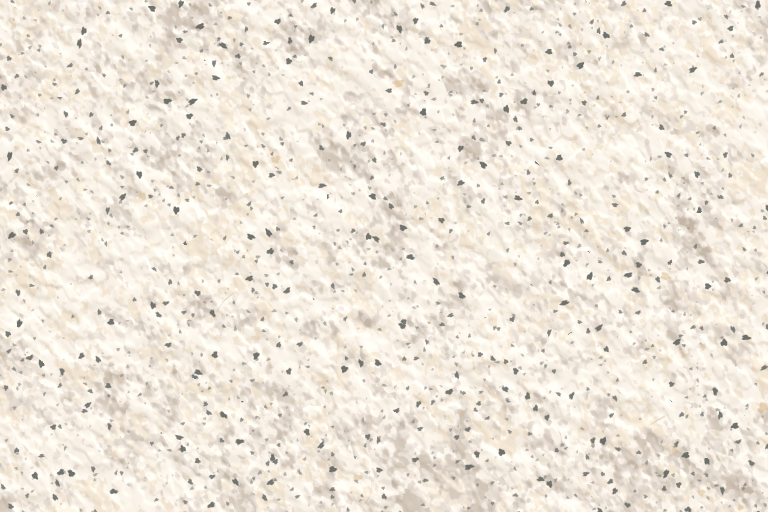
Reproduce this texture procedurally as a WebGL 2 fragment shader.

```glsl
#version 300 es
precision highp float;
// Pale rough-hewn granite: cream, white and grey crystals with dark mica flecks.
// Soft cellular noise in octaves sets the mineral blend and a gentle relief;
// flecks, ochre stains and hairline cracks are scattered over jittered cells.

#define GRAIN_FREQ 6.5      // coarsest crystals per canvas height
#define GRAIN_DRIFT 0.72    // squeeze along the falling diagonal
#define RELIEF 0.06         // strength of surface shading
#define FLECK_SIZE 0.0064
#define FLECK_DENSITY 0.5
#define EDGE 0.0015         // softness of scattered shapes
#define WHITE vec3(0.984, 0.955, 0.914)
#define CREAM vec3(0.952, 0.902, 0.828)
#define GREY vec3(0.908, 0.87, 0.832)
#define TAN vec3(0.83, 0.785, 0.73)
#define MICA vec3(0.40, 0.41, 0.395)
#define OCHRE vec3(0.83, 0.70, 0.50)

uniform vec2 u_resolution;
out vec4 fragColor;

vec3 hash3(vec2 cell) {
  vec3 h = fract(cell.xyx * vec3(0.1031, 0.1030, 0.0973));
  h += dot(h, h.yxz + 33.33);
  return fract((h.xxy + h.yzz) * h.zyx);
}

mat2 rotation(float a) {
  return mat2(cos(a), sin(a), -sin(a), cos(a));
}

// Axes along and across the falling diagonal grain
vec2 drift(vec2 p) {
  return rotation(0.95) * p * vec2(GRAIN_DRIFT, 1.0);
}

// Softly blended cell values, centred on zero with a spread near one
float crystals(vec2 p) {
  vec2 cell = floor(p), f = p - cell;
  float total = 0.0, weight = 0.0;
  for (int y = -1; y <= 1; y++)
    for (int x = -1; x <= 1; x++) {
      vec2 o = vec2(x, y);
      vec3 h = hash3(cell + o + 100.0);
      vec2 d = o + h.xy - f;
      float w = exp(-6.0 * dot(d, d));
      total += w * h.z;
      weight += w;
    }
  return (total / weight - 0.5) * 4.0;
}

// Five turned octaves of crystals, the coarse ones held back
float minerals(vec2 p) {
  float sum = 0.0;
  for (int i = 0; i < 5; i++) {
    sum += crystals(p) * mix(0.2, 0.55, min(float(i) / 2.5, 1.0));
    p = rotation(0.2) * p * 2.15 + 19.7;
  }
  return sum * 0.95;
}

float height(vec2 p) {
  p = drift(p);
  return crystals(p * 26.0) + 0.7 * crystals(p * 68.0 + 7.0);
}

// Coverage of irregular blobs; a high stretch turns them into bent strokes
float scatter(vec2 p, float freq, float density, float radius, float stretch, float seed) {
  vec2 cell = floor(p * freq);
  float cover = 0.0;
  for (int y = -1; y <= 1; y++)
    for (int x = -1; x <= 1; x++) {
      vec2 id = cell + vec2(x, y);
      vec3 place = hash3(id + seed * 37.0 + 50.0);
      vec3 form = hash3(id + seed * 53.0 + 400.0);
      vec2 q = rotation(form.x * 6.283) * (p - (id + place.xy) / freq);
      q.y += (form.y - 0.5) * 24.0 * q.x * q.x;
      float s = sqrt(mix(1.0, stretch, form.y));
      q *= vec2(1.0 / s, s);
      float a = atan(q.y, q.x + 1e-6);
      float wobble = 1.0 + 0.16 * sin(3.0 * a + form.z * 40.0) + 0.1 * sin(5.0 * a + form.x * 30.0);
      float r = radius * mix(0.42, 1.0, form.z * form.z) * wobble;
      float e = max(EDGE, 0.5 / u_resolution.y) * s;
      float blob = 1.0 - smoothstep(r - e, r + e, length(q));
      cover = max(cover, blob * step(place.z, density) * mix(0.5, 1.0, form.z));
    }
  return cover;
}

void main() {
  vec2 p = gl_FragCoord.xy / u_resolution.y;
  vec2 g = drift(p);

  // Mineral blend
  float clump = crystals(g * 12.0 + 31.0);
  float smoke = minerals(g * GRAIN_FREQ) + 0.22 * clump + 0.25 * (0.5 - p.y);
  float warmth = minerals(g * GRAIN_FREQ * 1.2 + 63.0);
  vec3 color = mix(WHITE, CREAM, smoothstep(0.2, 1.1, warmth));
  color = mix(color, GREY, smoothstep(0.25, 1.0, smoke));
  color = mix(color, TAN, smoothstep(0.95, 1.95, smoke));

  // Relief lit from above
  vec2 lit = vec2(0.25, 0.95) * 0.003;
  float slope = height(p - lit) - height(p + lit);
  color += RELIEF * clamp(slope, -1.2, 1.0) * vec3(0.9, 1.0, 1.1);

  // Ochre stains, more frequent low down, and thin cracks
  float stain = scatter(p, 14.0, mix(0.17, 0.03, p.y), 0.010, 1.6, 1.0);
  color = mix(color, OCHRE, 0.5 * stain);
  float crack = scatter(p, 7.0, 0.2, 0.005, 24.0, 2.0);
  color = mix(color, TAN * 0.75, 0.45 * crack);

  // Fine grey dust, then dark flecks gathered in loose clumps
  float gather = 1.0 + 0.3 * clump;
  float dust = scatter(p, 45.0, 0.26 * gather, 0.0036, 1.8, 3.0);
  color = mix(color, MICA, 0.5 * dust);
  float fleck = scatter(p, 30.0, FLECK_DENSITY * gather, FLECK_SIZE, 1.9, 4.0);
  color = mix(color, MICA, 0.95 * fleck);

  fragColor = vec4(clamp(color, 0.0, 1.0), 1.0);
}
```
